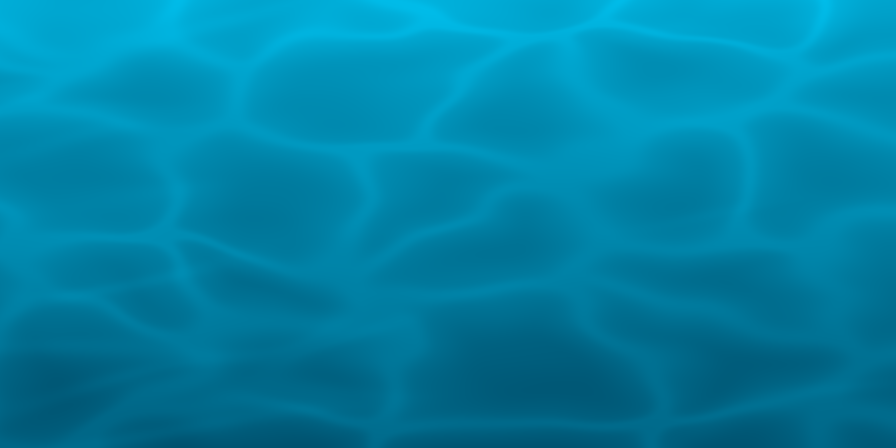
Give the GLSL for this texture, as a WebGL 1 fragment shader.

```glsl
precision highp float;
uniform vec2 u_resolution;

vec2 hash2(vec2 p) {
  p = vec2(dot(p, vec2(127.1, 311.7)), dot(p, vec2(269.5, 183.3)));
  return fract(sin(p) * 43758.55);
}

float gradientDot(vec2 cell, vec2 corner, vec2 f) {
  return dot(hash2(cell + corner) * 2.0 - 1.0, f - corner);
}

float gradientNoise(vec2 p) {
  vec2 i = floor(p), f = fract(p);
  vec2 u = f * f * f * (f * (f * 6.0 - 15.0) + 10.0);
  float low = mix(gradientDot(i, vec2(0.0), f), gradientDot(i, vec2(1.0, 0.0), f), u.x);
  float high = mix(gradientDot(i, vec2(0.0, 1.0), f), gradientDot(i, vec2(1.0), f), u.x);
  return mix(low, high, u.y);
}

vec2 warp(vec2 p) {
  return vec2(gradientNoise(p), gradientNoise(p + vec2(37.2, 17.8)));
}

// Distance to the nearest cell wall, with rounded corners
float wallDistance(vec2 p) {
  vec2 i = floor(p), f = fract(p);
  vec2 nearest = vec2(0.0), nearestCell = vec2(0.0);
  float best = 9.0;
  for (int y = -1; y <= 1; y++) {
    for (int x = -1; x <= 1; x++) {
      vec2 cell = vec2(float(x), float(y));
      vec2 r = cell + 0.1 + 0.8 * hash2(i + cell) - f;
      if (dot(r, r) < best) {
        best = dot(r, r);
        nearest = r;
        nearestCell = cell;
      }
    }
  }
  float sum = 0.0;
  for (int y = -2; y <= 2; y++) {
    for (int x = -2; x <= 2; x++) {
      vec2 cell = nearestCell + vec2(float(x), float(y));
      vec2 r = cell + 0.1 + 0.8 * hash2(i + cell) - f;
      vec2 across = r - nearest;
      if (dot(across, across) > 0.0001) {
        sum += exp(-18.0 * dot(0.5 * (nearest + r), normalize(across)));
      }
    }
  }
  return max(-log(sum) / 18.0, 0.0);
}

void main() {
  vec2 p = gl_FragCoord.xy / u_resolution.y;
  float height = gl_FragCoord.y / u_resolution.y;

  // Large light web, flattened by perspective towards the surface
  vec2 q = vec2(p.x * 2.3, p.y * 3.7 + p.y * p.y * 0.8);
  q += 0.6 * warp(q * 0.8 + 5.0) + 0.2 * warp(q * 2.1 + 11.0);
  float wall = wallDistance(q + vec2(3.0, 7.0));
  float patches = smoothstep(-0.3, 0.35, gradientNoise(p * vec2(1.7, 2.6) + 21.0));
  float width = mix(0.11, 0.05, patches);
  float line = exp(-wall * wall / (width * width));
  float halo = 1.0 - smoothstep(0.0, 0.42, wall);

  // Faint long streaks rising to the right
  vec2 s = vec2(p.x * 1.3, p.y * 6.0 - p.x * 0.9);
  s += 0.5 * warp(s * 0.9 + 43.0);
  float streakWall = wallDistance(s + 31.0);
  float streak = exp(-streakWall * streakWall * 110.0);
  streak *= smoothstep(0.0, 0.4, gradientNoise(p * vec2(1.4, 2.2) + 63.0) + 0.1);

  // Depth gradient with soft murk and a bright surface
  float green = 0.315 + 0.29 * height + 0.035 * smoothstep(0.85, 1.0, height);
  green += 0.05 * gradientNoise(p * vec2(1.5, 3.0) + 80.0);
  green += 0.012 * gradientNoise(p * vec2(3.0, 14.0) + 95.0);
  green += halo * 0.05 + line * mix(0.022, 0.05, patches) + streak * 0.028;

  gl_FragColor = vec4(0.0, green, green * 1.15 + 0.066, 1.0);
}
```
